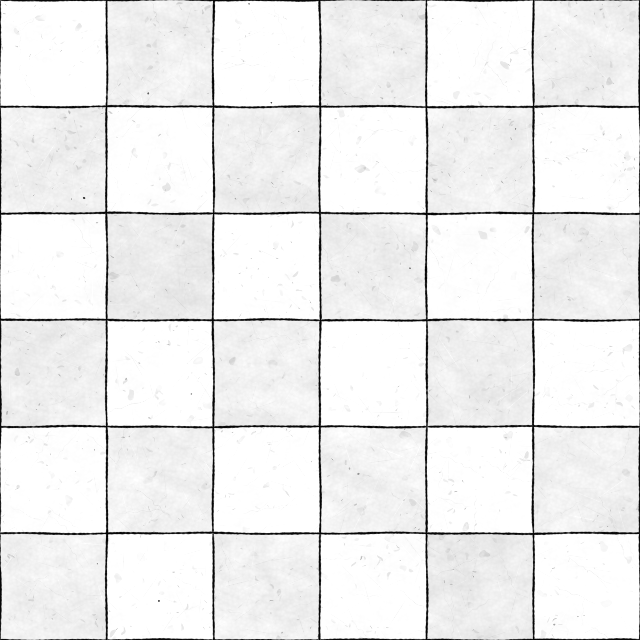
Give the GLSL for this texture, as a WebGL 2 fragment shader.

```glsl
#version 300 es
precision highp float;

uniform vec2 u_resolution;
out vec4 fragColor;

const float TAU = 6.2831853;
const float TILES = 6.0;

// Four random values for an integer cell
vec4 hash4(vec2 cell, float seed) {
  uvec4 v = uvec4(uint(cell.x), uint(cell.y), uint(seed), 7u) * 1664525u + 1013904223u;
  for (int i = 0; i < 2; i++) {
    v += v.yzxy * v.wxyz;
    v ^= v >> 16u;
  }
  return vec4(v & 0xffffu) / 65536.0;
}

// Wrapping cellular noise: distance to the nearest point
float cellular(vec2 p, float n, float seed) {
  vec2 g = p * n;
  float nearest = 2.0;
  for (int j = -1; j <= 1; j++)
    for (int i = -1; i <= 1; i++) {
      vec2 cell = floor(g) + vec2(i, j);
      nearest = min(nearest, length(cell + hash4(mod(cell, n), seed).xy - g));
    }
  return nearest;
}

// Wrapping layered sines, roughly -1 to 1
float clouds(vec2 p) {
  float sum = 0.0, gain = 0.5;
  vec2 f = vec2(3.0, 2.0);
  for (int i = 0; i < 5; i++) {
    vec2 bend = sin(TAU * p.yx * f + float(i) * 1.7);
    sum += gain * sin(TAU * dot(p, f) + 2.0 * bend.x) * cos(TAU * dot(p, vec2(-f.y, f.x)) + 2.0 * bend.y);
    f = f * 2.0 + vec2(1.0, -1.0);
    gain *= 0.75;
  }
  return sum;
}

// Scattered, randomly turned ellipses; size holds the largest half axes
float flecks(vec2 p, float n, float chance, vec2 size, float seed) {
  float soft = 0.6 / min(u_resolution.x, u_resolution.y);
  float cover = 0.0;
  vec2 g = p * n;
  for (int j = -1; j <= 1; j++)
    for (int i = -1; i <= 1; i++) {
      vec2 cell = floor(g) + vec2(i, j);
      vec4 r = hash4(mod(cell, n), seed);
      vec4 look = hash4(mod(cell, n), seed + 50.0);
      if (r.w > chance) continue;
      float c = cos(TAU * r.z), s = sin(TAU * r.z);
      vec2 radii = size * mix(0.4, 1.0, look.x);
      vec2 e = mat2(c, -s, s, c) * (g - cell - r.xy) / n / radii + 1e-4;
      float d = length(e) * (length(e) - 1.0) / length(e / radii);
      cover = max(cover, (1.0 - smoothstep(-soft, soft, d)) * mix(0.3, 1.0, look.y));
    }
  return cover;
}

// Signed distance to hand-inked lines of uneven width
float inkLine(float across, float along, float seed) {
  float index = floor(across * TILES + 0.5);
  vec4 phase = TAU * hash4(vec2(mod(index, TILES), 3.0), seed);
  float a = TAU * along;
  float bend = 0.0006 * sin(3.0 * a + phase.x) + 0.0005 * sin(7.0 * a + phase.y);
  float swell = 0.0003 * sin(13.0 * a + phase.w) * sin(5.0 * a + phase.y)
              + 0.0001 * sin(71.0 * a + 2.0 * sin(23.0 * a + phase.x));
  return abs(across - index / TILES - bend) - 0.0014 - swell;
}

void main() {
  vec2 p = gl_FragCoord.xy / u_resolution;
  float pixel = 1.0 / min(u_resolution.x, u_resolution.y);
  float cloud = clouds(p);
  float grain = cellular(p, 190.0, 1.0) - 0.5;

  // Checkered tiles, each with its own tone
  vec2 tile = mod(floor(p * TILES), TILES);
  float pale = mod(tile.x + tile.y, 2.0);
  float variation = hash4(tile, 2.0).x - 0.5;
  float tone = mix(0.934, 1.002, pale) + variation * mix(0.03, 0.012, pale);

  // Worn mottling, brushed faintly along both axes
  float brushed = sin(TAU * (89.0 * p.y + 2.0 * sin(TAU * 3.0 * p.x))) * sin(TAU * (5.0 * p.x + 11.0 * p.y))
                + sin(TAU * (83.0 * p.x + 2.0 * sin(TAU * 2.0 * p.y))) * sin(TAU * (13.0 * p.x - 4.0 * p.y));
  float blotch = cellular(p + 0.006 * sin(TAU * p.yx * 19.0), 32.0, 12.0) - 0.5;
  tone += mix(1.0, 0.4, pale) * (0.035 * cloud - 0.025 * blotch - 0.025 * grain + 0.004 * brushed);

  // Stains with ragged rims, gathered in patches
  vec2 ragged = p + 0.0014 * sin(TAU * (p.yx * vec2(53.0, 47.0) + 0.3 * sin(TAU * 31.0 * p)));
  float patches = smoothstep(0.35, -0.4, cloud);
  tone -= 0.10 * flecks(ragged, 26.0, 0.25, vec2(0.009, 0.006), 3.0) * mix(0.3, 1.0, patches);
  tone -= 0.11 * flecks(ragged, 64.0, 0.22, vec2(0.006, 0.002), 4.0) * patches;

  // Fine scratches, some of them lighter
  tone -= 0.06 * flecks(ragged, 22.0, 0.35, vec2(0.035, 0.0005), 5.0);
  tone -= 0.05 * flecks(p, 44.0, 0.3, vec2(0.018, 0.0004), 6.0);
  tone += 0.04 * flecks(p, 30.0, 0.3, vec2(0.025, 0.0005), 7.0);

  // Grit and a few ink dots
  tone -= 0.28 * flecks(ragged, 110.0, 0.09, vec2(0.0024, 0.0009), 8.0) * patches;
  tone -= 0.8 * flecks(p, 18.0, 0.05, vec2(0.0019, 0.0016), 9.0);

  // Rough black joints
  float joint = min(inkLine(p.x, p.y, 10.0), inkLine(p.y, p.x, 11.0)) + 0.0008 * grain;
  float soft = max(0.0012, 0.6 * pixel);
  tone = mix(0.02, clamp(tone, 0.0, 1.0), smoothstep(-soft, soft, joint));

  fragColor = vec4(vec3(tone), 1.0);
}
```
